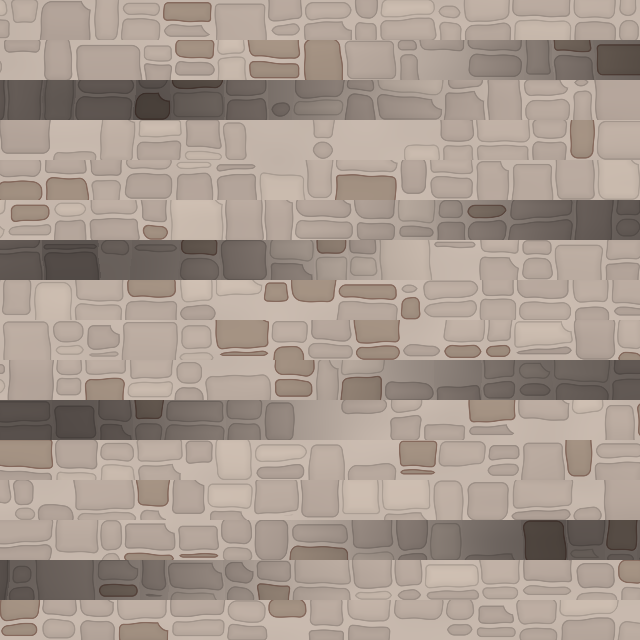
This texture is drawn by a Shadertoy shader. Its source:

```glsl
float hash(vec2 p) {
    return fract(sin(dot(p, vec2(127.1, 311.7))) * 43758.5453);
}

float noise(vec2 p) {
    vec2 i = floor(p), f = fract(p);
    f = f * f * (3.0 - 2.0 * f);
    return mix(mix(hash(i), hash(i + vec2(1, 0)), f.x),
               mix(hash(i + vec2(0, 1)), hash(i + vec2(1, 1)), f.x), f.y);
}

// Slightly slanted joint on the left of a column
float joint(float column, float row, float y) {
    float offset = hash(vec2(column, row + 20.0)) - 0.5;
    float slant = hash(vec2(column, row + 50.0)) - 0.5;
    return column + 0.62 * offset + 0.16 * slant * (y - 0.5);
}

// Rounded stone from its distances to the nearest sides
float stoneDistance(vec2 inside, float radius) {
    vec2 q = radius - inside;
    return min(max(q.x, q.y), 0.0) + length(max(q, 0.0)) - radius;
}

void mainImage(out vec4 fragColor, in vec2 fragCoord) {
    vec2 uv = fragCoord / iResolution.xy;
    float down = (1.0 - uv.y) * 16.0;
    float row = floor(down), y = fract(down);
    float aa = 16.0 / iResolution.y;
    float pitch = 1.08;

    // Column lookup among uneven joints
    float x = uv.x * 16.0 / pitch + 0.012 * sin(y * 8.0 + uv.x * 70.0);
    float column = floor(x);
    if (x < joint(column, row, y)) column -= 1.0;
    else if (x >= joint(column + 1.0, row, y)) column += 1.0;
    float left = (x - joint(column, row, y)) * pitch;
    float right = (joint(column + 1.0, row, y) - x) * pitch;

    // One tall stone or two stacked ones, cropped by the band
    vec2 id = vec2(column, row);
    float top = 0.45 * hash(id + 3.3) - 0.35;
    float bottom = 0.9 + 0.45 * hash(id + 5.7);
    if (hash(id + 8.1) > 0.22) {
        float split = mix(0.3, 0.75, hash(vec2(row, 91.0)))
                    + 0.3 * (hash(id + 11.9) - 0.5)
                    + 0.18 * (hash(id + 14.2) - 0.5) * (x - column - 0.5)
                    + 0.012 * sin(x * 9.0);
        if (y < split) {
            bottom = split;
        } else {
            top = split;
            id += vec2(0.37, 0.61);
        }
    }

    // Stone outline, sometimes with a bitten corner
    float gap = 0.045 + 0.035 * hash(id + 17.0);
    vec2 inside = vec2(min(left, right), min(y - top, bottom - y)) - gap;
    float d = stoneDistance(inside, mix(0.08, 0.22, hash(id + 19.0)));
    if (hash(id + 23.0) < 0.1)
        d = max(d, 0.3 - length(vec2(right, y - top)));
    if (hash(id + 29.0) < 0.07) d = 1.0;

    // Stone colours
    float kind = hash(id + 31.0);
    vec3 stone = mix(vec3(0.70, 0.64, 0.60), vec3(0.75, 0.69, 0.645), hash(id + 37.0));
    vec3 rim = stone * 0.85;
    if (kind < 0.12) {
        stone = vec3(0.64, 0.57, 0.51);
        rim = vec3(0.52, 0.41, 0.36);
    } else if (kind > 0.87) {
        stone = vec3(0.795, 0.735, 0.685);
        rim = stone * 0.84;
    }
    stone *= 1.0 - 0.04 * smoothstep(-0.2, 0.0, d) + 0.03 * (0.5 - y);

    vec3 mortar = vec3(0.775, 0.718, 0.674) * (0.98 + 0.04 * noise(vec2(uv.x * 14.0, down)));
    vec3 color = mix(mortar, stone, smoothstep(0.5, -0.5, d / aa));
    color = mix(color, rim, smoothstep(aa * 0.5, -aa * 0.5, abs(d) - 0.017));

    // Shadow that runs on from the end of one band to the start of the next
    float period = 3.93;
    float offset = mod(row + uv.x - 2.17 + period * 0.5, period) - period * 0.5;
    float shadow = smoothstep(0.66, 0.05, abs(offset));
    shadow *= 0.92 + 0.16 * hash(vec2(column, row + 70.0));
    color *= mix(vec3(1.0), vec3(0.49, 0.485, 0.49), shadow);
    color *= 0.985 + 0.03 * noise(vec2(uv.x * 9.0, down * 2.0));

    fragColor = vec4(color, 1.0);
}
```
